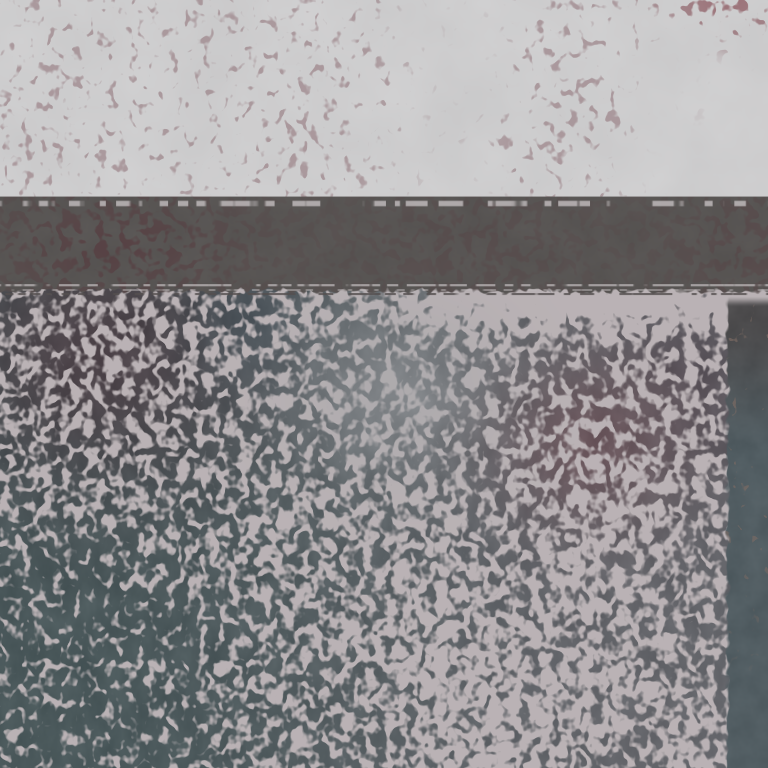
Write a Shadertoy shader that draws this texture.

```glsl
// Weathered painted wall: pale upper coat, dark horizontal band, flaking slate lower coat
float hash(vec2 p) {
    vec3 q = fract(vec3(p.xyx) * 0.1031);
    q += dot(q, q.yzx + 33.33);
    return fract((q.x + q.y) * q.z);
}

vec2 gradientAt(vec2 cell) {
    float angle = 6.2832 * hash(cell);
    return vec2(cos(angle), sin(angle));
}

// Gradient noise, roughly -0.7 to 0.7
float noise(vec2 p) {
    vec2 i = floor(p), f = fract(p);
    vec2 u = f * f * f * (f * (f * 6.0 - 15.0) + 10.0);
    vec2 e = vec2(1.0, 0.0);
    float low = mix(dot(gradientAt(i), f), dot(gradientAt(i + e), f - e), u.x);
    float high = mix(dot(gradientAt(i + e.yx), f - e.yx), dot(gradientAt(i + 1.0), f - 1.0), u.x);
    return mix(low, high, u.y);
}

float fbm(vec2 p) {
    float sum = 0.0, amp = 0.6;
    for (int k = 0; k < 4; k++) {
        sum += amp * noise(p);
        p = p * 2.03 + 17.7;
        amp *= 0.5;
    }
    return sum;
}

// Curled flakes: noise bent by a second noise
float flakes(vec2 p) {
    vec2 bend = vec2(noise(p * 0.8 + 40.0), noise(p * 0.8 + 91.0));
    return noise(p + 0.9 * bend) + 0.35 * noise(p * 2.1 + 13.0);
}

float glow(vec2 p, vec2 centre, vec2 radius) {
    vec2 d = (p - centre) / radius;
    return exp(-dot(d, d));
}

vec3 upperCoat(vec2 p) {
    vec3 col = vec3(0.805, 0.803, 0.807) + 0.035 * fbm(p * 9.0);
    float wear = 0.75 * glow(p, vec2(0.06, 0.9), vec2(0.16, 0.3))
               + 0.85 * glow(p, vec2(0.38, 0.9), vec2(0.14, 0.3))
               + 0.85 * glow(p, vec2(0.74, 0.88), vec2(0.085, 0.2));
    float corner = glow(p, vec2(0.95, 1.0), vec2(0.09, 0.06));
    wear += corner + 0.35 * fbm(p * 8.0 + 5.0);
    float spot = smoothstep(0.0, 0.28, flakes(p * vec2(72.0, 62.0)) - 0.42 + 0.36 * min(wear, 1.1));
    vec3 stain = mix(vec3(0.62, 0.53, 0.55), vec3(0.55, 0.34, 0.37), corner);
    return mix(col, stain, 0.75 * spot * smoothstep(0.0, 0.5, wear));
}

vec3 lowerCoat(vec2 p) {
    // Broad colour fields of the slate coat
    vec3 slate = mix(vec3(0.29, 0.345, 0.355), vec3(0.39, 0.395, 0.415), smoothstep(0.1, 0.85, p.x));
    slate = mix(slate, vec3(0.30, 0.245, 0.27), 0.85 * glow(p, vec2(0.13, 0.54), vec2(0.2, 0.17)));
    slate = mix(slate, vec3(0.28, 0.32, 0.35), 0.7 * glow(p, vec2(0.33, 0.58), vec2(0.08, 0.08)));
    slate = mix(slate, vec3(0.33, 0.30, 0.33), 0.7 * glow(p, vec2(0.9, 0.5), vec2(0.1, 0.12)));
    float haze = glow(p, vec2(0.52, 0.49), vec2(0.14, 0.12));
    slate = mix(slate, vec3(0.50, 0.515, 0.53), haze);
    float rust = glow(p, vec2(0.77, 0.42), vec2(0.12, 0.11));
    slate = mix(slate, vec3(0.43, 0.325, 0.35), 0.75 * rust);
    slate += 0.07 * fbm(p * vec2(30.0, 18.0));

    // Pale undercoat shows where flakes are missing
    float bare = 0.04 + 0.3 * fbm(p * 7.0 + 3.0)
               - 0.25 * glow(p, vec2(0.06, 0.08), vec2(0.24, 0.28))
               - 0.13 * haze
               + 0.2 * glow(p, vec2(0.61, 0.08), vec2(0.1, 0.14))
               + 0.07 * glow(p, vec2(0.7, 0.22), vec2(0.25, 0.15));
    bare += 0.65 * smoothstep(0.55, 0.61, p.y) * smoothstep(0.4, 0.62, p.x);
    float pale = smoothstep(-0.14, 0.25, flakes(p * vec2(74.0, 64.0) + 20.0) + bare);
    vec3 under = mix(vec3(0.73, 0.70, 0.71), vec3(0.66, 0.655, 0.665), 0.7 * haze);
    return mix(slate, under, pale);
}

vec3 sideStrip(vec2 p) {
    vec3 col = mix(vec3(0.32, 0.365, 0.385), vec3(0.30, 0.295, 0.30), smoothstep(0.4, 0.6, p.y));
    col += 0.05 * fbm(p * 30.0);
    float chip = smoothstep(0.38, 0.55, flakes(p * vec2(80.0, 65.0) + 7.0));
    return mix(col, vec3(0.49, 0.42, 0.39), 0.65 * chip * smoothstep(0.05, 0.35, p.y));
}

vec3 bandCoat(vec2 p) {
    vec3 col = vec3(0.345, 0.333, 0.327) + 0.025 * fbm(p * 25.0);
    float wear = glow(p, vec2(0.15, 0.68), vec2(0.17, 0.08))
               + 0.4 * glow(p, vec2(0.62, 0.68), vec2(0.2, 0.1))
               + 0.5 * glow(p, vec2(0.98, 0.68), vec2(0.12, 0.1));
    float spot = smoothstep(0.0, 0.3, flakes(p * 65.0 + 50.0) + 0.05);
    return mix(col, vec3(0.34, 0.235, 0.25), 0.75 * spot * min(wear, 1.0));
}

// Thin horizontal scratch, broken by noise
float scratch(vec2 p, float y, float width, float cover) {
    float gaps = smoothstep(-0.08, 0.12, noise(vec2(p.x * 75.0, y * 900.0)) + cover);
    return gaps * (1.0 - smoothstep(0.4 * width, width, abs(p.y - y)));
}

void mainImage(out vec4 fragColor, in vec2 fragCoord) {
    vec2 p = fragCoord / iResolution.xy;
    float soft = 1.0 / iResolution.y;
    float ragged = noise(p * vec2(110.0, 70.0));

    float strip = smoothstep(-0.002, 0.002, p.x - 0.947 + 0.006 * ragged);
    vec3 col = mix(lowerCoat(p), sideStrip(p), strip * smoothstep(0.615, 0.6, p.y));
    col = mix(col, upperCoat(p), smoothstep(-soft, soft, p.y - 0.7));

    float top = smoothstep(soft, -soft, p.y - 0.744);
    float bottom = smoothstep(-0.002, 0.002, p.y - 0.621 + 0.008 * ragged);
    col = mix(col, bandCoat(p), top * bottom);

    // Worn edges of the band
    vec3 chalk = vec3(0.74, 0.72, 0.725);
    col = mix(col, chalk, 0.85 * scratch(p, 0.735, 0.005, -0.05));
    col = mix(col, chalk, 0.75 * scratch(p, 0.6285, 0.002, 0.1));
    col = mix(col, chalk, 0.5 * scratch(p, 0.6225, 0.0018, 0.0));
    col = mix(col, vec3(0.33, 0.31, 0.31), 0.8 * scratch(p, 0.617, 0.002, 0.05));
    fragColor = vec4(col, 1.0);
}
```
